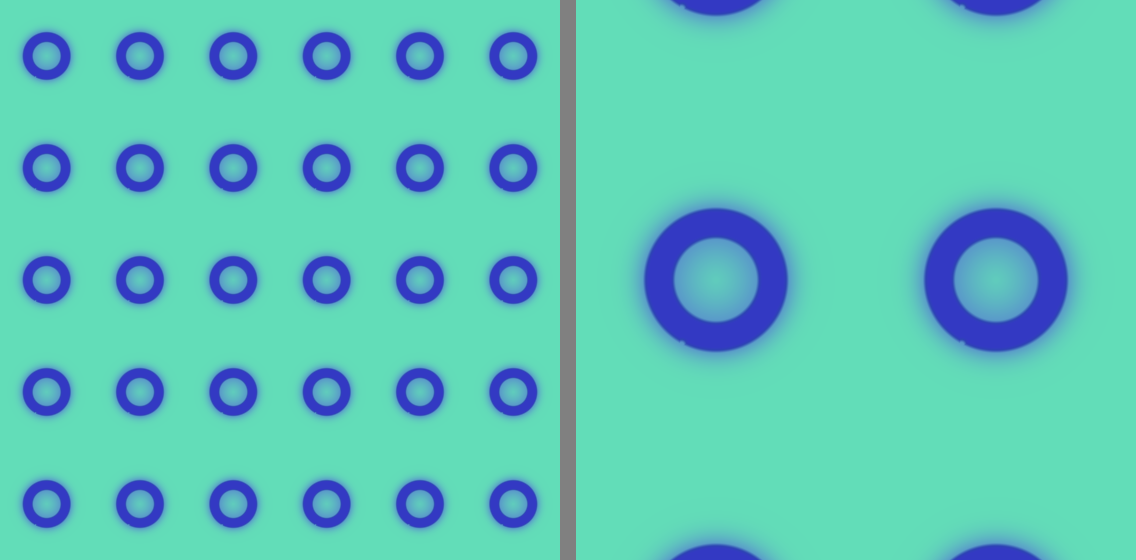
Left, the full canvas; right, a detail of the centre.
A Shadertoy shader for this pattern:

```glsl
// Grid of indigo rings with a soft violet-blue glow on a mint ground.
#define REPEATS vec2(6.0, 5.0)
#define RING_RADIUS 0.0338
#define HALF_WIDTH 0.0088
#define GLOW_STRENGTH 0.52
#define GLOW_OUTSIDE 0.0088
#define GLOW_INSIDE 0.0240
#define RIM_WIDTH 0.0028
#define NICK_RADIUS 0.0022
#define GROUND vec3(0.385, 0.865, 0.720)
#define RING vec3(0.200, 0.225, 0.765)
#define RIM vec3(0.170, 0.270, 0.690)
#define GLOW vec3(0.315, 0.340, 0.860)

// Offset from the centre of the nearest cell, in canvas units.
vec2 cellOffset(vec2 uv) {
    return (fract(uv * REPEATS) - 0.5) / REPEATS;
}

// Signed distance to a ring, negative within its band.
float ringDistance(vec2 p) {
    return abs(length(p) - RING_RADIUS) - HALF_WIDTH;
}

// Small nick in the lower left of the outer edge.
float nickDistance(vec2 p) {
    vec2 nick = normalize(vec2(-0.47, -0.88)) * (RING_RADIUS + HALF_WIDTH + 0.0010);
    return length(p - nick) - NICK_RADIUS;
}

void mainImage(out vec4 fragColor, in vec2 fragCoord) {
    vec2 p = cellOffset(fragCoord / iResolution.xy);
    float softness = max(1.0 / min(iResolution.x, iResolution.y), 0.0012);

    // Glow fades quickly outside the ring and slowly across its hole.
    float band = ringDistance(p);
    float reach = length(p) < RING_RADIUS ? GLOW_INSIDE : GLOW_OUTSIDE;
    float falloff = max(band, 0.0) / reach;
    float glow = GLOW_STRENGTH * exp(-falloff - 0.35 * falloff * falloff);
    vec3 color = mix(GROUND, GLOW, glow);

    // Solid band, slightly duller along both edges.
    float shape = max(band, -nickDistance(p));
    float rim = smoothstep(-RIM_WIDTH, 0.0, shape);
    float coverage = 1.0 - smoothstep(-softness, softness, shape);
    color = mix(color, mix(RING, RIM, rim), coverage);

    fragColor = vec4(color, 1.0);
}
```
